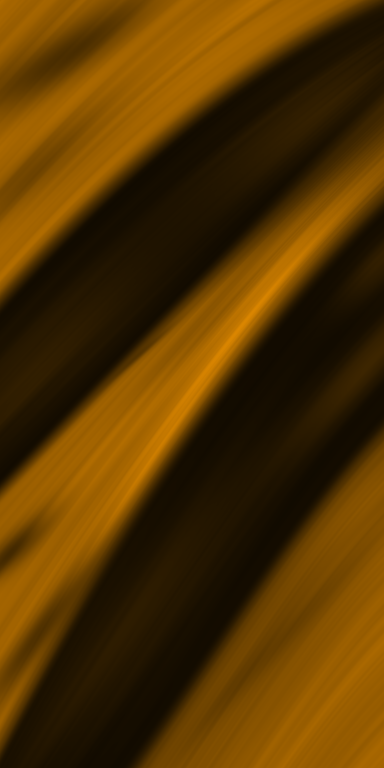
Reproduce this background procedurally as a WebGL 2 fragment shader.

```glsl
#version 300 es
precision highp float;
// Diagonal folds of golden silk, parted by two dark valleys and brushed with fine streaks.

#define TINT vec3(1.0, 0.612, 0.0)
#define GOLD_LEVEL 0.63
#define SHADOW_LEVEL 0.065
#define RIDGE_GAIN 0.17
#define GOLD_GRAIN 0.30
#define SHADOW_GRAIN 0.50

uniform vec2 u_resolution;
out vec4 fragColor;

float hash(vec2 p) {
    vec3 q = fract(p.xyx * 0.1031);
    q += dot(q, q.yzx + 33.33);
    return fract((q.x + q.y) * q.z);
}

float noise(vec2 p) {
    vec2 i = floor(p), f = fract(p);
    f = f * f * (3.0 - 2.0 * f);
    vec2 e = vec2(0.0, 1.0);
    return mix(mix(hash(i), hash(i + e.yx), f.x),
               mix(hash(i + e.xy), hash(i + e.yy), f.x), f.y);
}

// Soft elongated spot; size is (length, width) along the given slope
float glow(vec2 p, vec2 center, float slope, vec2 size) {
    vec2 dir = normalize(vec2(1.0, slope));
    vec2 q = p - center;
    q = vec2(dot(q, dir), dot(q, vec2(-dir.y, dir.x))) / size;
    return exp(-dot(q, q));
}

// Streaks stretched along the folds
float brushed(float along, float across) {
    float sum = 0.0, weight = 0.5, freq = 11.0;
    for (int i = 0; i < 3; i++) {
        sum += weight * noise(vec2(along * 2.6 + float(i) * 7.3, across * freq + 40.0));
        weight *= 0.6;
        freq *= 2.3;
    }
    return sum - 0.49;
}

void main() {
    // Canvas is one unit wide and two units tall
    vec2 p = gl_FragCoord.xy / u_resolution * vec2(1.0, 2.0);
    float x = p.x, t = x - 0.3516;

    // Height above each of the four fold edges, from top to bottom
    float a = p.y - (1.219 + x * (1.125 - 0.333 * x));
    float b = p.y - (0.724 + x * (1.03 - 0.03 * x));
    float c = p.y - (0.047 + x * (1.916 - 0.476 * x));
    float d = p.y - t * (1.38 + t * (0.42 - 0.7 * t));

    // Coordinate across the folds, continuous over all edges
    float across = a > 0.0 ? -a / 0.5
                 : b > 0.0 ? -a / (b - a)
                 : c > 0.0 ? 1.0 - b / (c - b)
                 : d > 0.0 ? 2.0 - c / (d - c)
                 : 3.0 - d / 0.55;
    float grain = brushed(x, across);

    // Lit cloth: upper, middle and lower folds
    float upper = GOLD_LEVEL + 0.04 * glow(p, vec2(0.6, 1.85), 0.8, vec2(0.4, 0.15))
        - 0.34 * glow(p, vec2(0.16, 1.85), 0.65, vec2(0.30, 0.06))
        - 0.17 * glow(p, vec2(0.10, 1.56), 0.85, vec2(0.26, 0.06));

    float ridge = exp(-pow((c - 0.09) / 0.08, 2.0) - pow((x - 0.70) / 0.32, 2.0));
    float middle = GOLD_LEVEL + RIDGE_GAIN * ridge
        + 0.06 * glow(p, vec2(0.42, 0.85), 1.2, vec2(0.30, 0.07))
        - 0.35 * glow(p, vec2(0.03, 0.56), 0.95, vec2(0.15, 0.035))
        - 0.32 * glow(p, vec2(0.11, 0.36), 1.35, vec2(0.27, 0.035))
        - 0.28 * glow(p, vec2(1.0, 1.65), 1.0, vec2(0.42, 0.07))
        - 0.18 * glow(p, vec2(0.38, 1.09), 0.9, vec2(0.11, 0.007))
        - 0.10 * glow(p, vec2(0.50, 1.12), 0.95, vec2(0.30, 0.035));

    float lower = mix(0.42, GOLD_LEVEL, smoothstep(0.0, 0.55, -d))
        + 0.10 * glow(p, vec2(0.95, 0.70), 1.1, vec2(0.25, 0.06))
        - 0.11 * glow(p, vec2(0.72, 0.32), 1.1, vec2(0.32, 0.03));

    // Faint light inside the dark valleys
    float shadow = SHADOW_LEVEL
        + 0.12 * glow(p, vec2(0.10, 1.05), 1.05, vec2(0.50, 0.10))
        + 0.12 * glow(p, vec2(0.83, 1.73), 0.80, vec2(0.38, 0.09))
        + 0.10 * glow(p, vec2(0.35, 0.38), 1.35, vec2(0.55, 0.10))
        + 0.16 * glow(p, vec2(0.98, 1.08), 1.10, vec2(0.32, 0.05))
        + 0.12 * glow(p, vec2(1.0, 1.32), 1.10, vec2(0.15, 0.05));

    // Soft fold edges
    float blur = mix(0.045, 0.11, x * x);
    float upperMask = smoothstep(-0.05, 0.06, a);
    float middleMask = (1.0 - smoothstep(-blur, 0.7 * blur, b)) * smoothstep(-0.06, 0.09, c);
    float lowerMask = 1.0 - smoothstep(-0.06, 0.05, d);

    float level = shadow * (1.0 + SHADOW_GRAIN * grain);
    float goldGrain = 1.0 + GOLD_GRAIN * grain;
    level = mix(level, upper * goldGrain, upperMask);
    level = mix(level, middle * goldGrain, middleMask);
    level = mix(level, lower * goldGrain, lowerMask);

    fragColor = vec4(clamp(level * TINT, 0.0, 1.0), 1.0);
}
```
